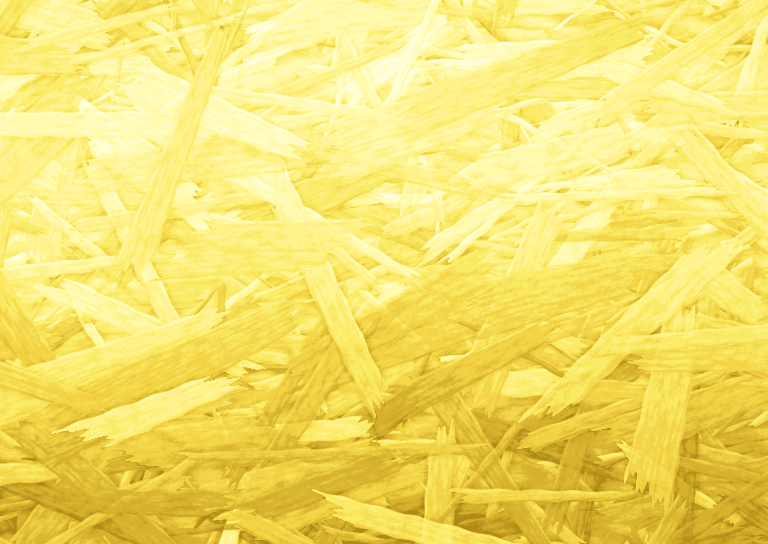
Write a Shadertoy shader that draws this texture.

```glsl
vec4 hash4(vec3 p) {
    vec4 q = fract(p.xyzx * vec4(0.1031, 0.1030, 0.0973, 0.1099));
    q += dot(q, q.wzxy + 33.33);
    return fract((q.xxyz + q.yzzw) * q.zywx);
}

// Distance to the nearest scattered point
float cellular(vec2 p) {
    vec2 id = floor(p);
    float nearest = 2.0;
    for (int y = -1; y <= 1; y++)
    for (int x = -1; x <= 1; x++) {
        vec2 c = id + vec2(x, y);
        nearest = min(nearest, length(c + hash4(vec3(c, 71.0)).xy - p));
    }
    return nearest;
}

// Fibres running along the x axis of a strand
float woodGrain(vec2 p, float seed) {
    float v = p.y + 0.003 * sin(p.x * 19.0 + seed * 40.0);
    float fibres = sin(v * mix(350.0, 750.0, seed) + seed * 50.0);
    fibres += 0.7 * sin(v * 270.0 + 1.3 * sin(p.x * 31.0 + seed * 9.0));
    fibres += 0.5 * sin(v * 1130.0 + sin(p.x * 70.0));
    return fibres * (0.6 + 0.4 * sin(p.x * 23.0 + v * 60.0 + seed * 17.0));
}

vec3 strawColor(float tone) {
    vec3 c = mix(vec3(0.69, 0.54, 0.09), vec3(0.84, 0.70, 0.18), smoothstep(0.0, 0.20, tone));
    c = mix(c, vec3(0.95, 0.83, 0.27), smoothstep(0.20, 0.37, tone));
    c = mix(c, vec3(0.98, 0.92, 0.40), smoothstep(0.37, 0.51, tone));
    c = mix(c, vec3(1.00, 0.95, 0.55), smoothstep(0.51, 0.62, tone));
    c = mix(c, vec3(1.00, 0.98, 0.69), smoothstep(0.62, 0.74, tone));
    return mix(c, vec3(1.00, 1.00, 0.87), smoothstep(0.74, 0.90, tone));
}

void mainImage(out vec4 fragColor, in vec2 fragCoord) {
    vec2 p = fragCoord / iResolution.y;
    float pixel = 1.0 / iResolution.y;
    float relief = 0.08 * sin(p.x * 47.0 + 4.0 * sin(p.y * 39.0));
    vec2 topUv = p;

    // Strands piled up from small crumbs to long flakes
    for (int layer = 0; layer < 13; layer++) {
        float level = float(layer) / 12.0;
        float size = mix(0.085, 0.36, level);
        vec2 g = p / size + hash4(vec3(layer, 5.0, 9.0)).xy * 20.0;
        vec2 id = floor(g);
        for (int y = -1; y <= 1; y++)
        for (int x = -1; x <= 1; x++) {
            vec2 c = id + vec2(x, y);
            vec4 place = hash4(vec3(c, float(layer) + 11.0));
            vec4 look = hash4(vec3(c, float(layer) + 43.0));

            // Mostly flat directions, a few steep ones
            float bend = place.z * 2.0 - 1.0;
            float angle = 0.16 + 0.55 * bend + 0.85 * bend * bend * bend;
            vec2 axis = vec2(cos(angle), sin(angle));
            vec2 q = (g - c - 0.5 - 0.8 * (place.xy - 0.5)) * size;
            q = vec2(dot(q, axis), dot(q, vec2(-axis.y, axis.x)));

            // Tapered body with splintered ends
            float len = size * mix(0.38, 0.76, place.w);
            float wide = size * mix(0.025, 0.15, look.x * look.x);
            wide *= 1.0 - 0.55 * (look.y - 0.3) * q.x / len;
            float splinter = sin(q.y * 210.0 + look.z * 30.0) + 0.6 * sin(q.y * 530.0);
            float endGap = abs(q.x + q.y * (look.w - 0.5) * 3.0) - len + 0.012 * splinter * size / 0.3;
            float sideGap = abs(q.y + 0.0015 * sin(q.x * 90.0 + look.z * 20.0)) - wide;
            float d = max(endGap, sideGap);
            if (d > 0.02) continue;

            // Soft shadow, then the lit face
            relief -= 0.10 * smoothstep(0.012, 0.0, d) * look.w;
            float face = (look.z - 0.5) * mix(0.48, 0.30, level);
            face += 0.20 * step(0.92, look.w) + 0.030 * woodGrain(q, look.y);
            face += 0.10 * smoothstep(0.005, 0.0, abs(q.y - wide + 0.002));
            face -= 0.09 * smoothstep(0.005, 0.0, abs(q.y + wide - 0.002));
            float cover = smoothstep(pixel, -pixel, d);
            relief = mix(relief, face, cover * mix(0.72, 0.97, look.y));
            if (cover > 0.5) topUv = q + look.xy * 7.0;
        }
    }

    // Worn flecks stretched along the top strand
    relief += 0.13 * (0.45 - cellular(topUv * vec2(28.0, 85.0)));
    relief += 0.07 * (0.45 - cellular(topUv * vec2(110.0, 190.0)));

    // Light pooling above the middle and fading to the floor
    float light = 0.27 + 0.36 * smoothstep(0.0, 0.72, p.y + 0.03 * sin(p.x * 5.0));
    light -= 0.05 * smoothstep(0.82, 1.0, p.y);
    light += 0.09 * exp(-9.0 * dot(p - vec2(0.75, 0.80), p - vec2(0.75, 0.80)));
    light += 0.09 * exp(-14.0 * dot(p - vec2(0.05, 0.52), p - vec2(0.05, 0.52)));
    light -= 0.05 * smoothstep(0.9, 1.4, p.x);

    fragColor = vec4(strawColor(light + relief), 1.0);
}
```
